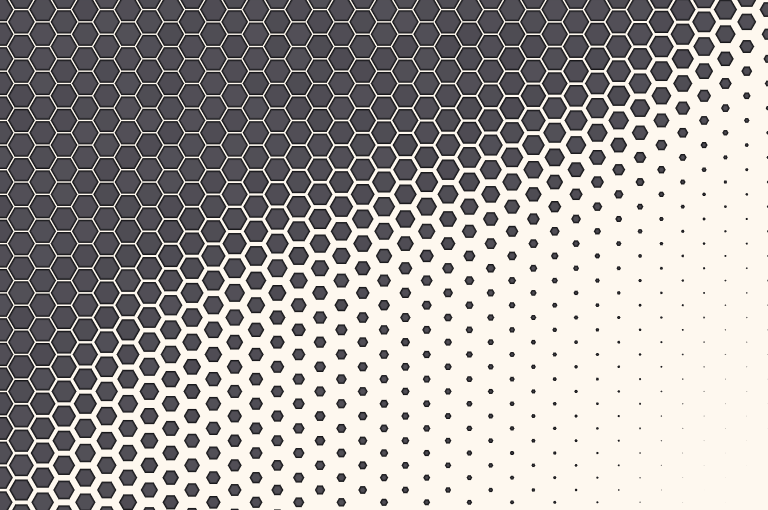
A Shadertoy shader for this pattern:

```glsl
const vec3 CREAM = vec3(0.995, 0.972, 0.938);
const vec3 SLATE = vec3(0.315, 0.305, 0.335);
const vec3 RIM = vec3(0.07, 0.07, 0.08);
const float CELL_RADIUS = 0.02789;   // corner radius of a grid cell, in canvas heights
const float MAX_RADIUS = 0.0263;     // largest hexagon, leaves a thin line between cells
const float APOTHEM = 0.8660254;     // apothem of a unit hexagon

float hash(vec2 p) {
    return fract(sin(dot(p, vec2(127.1, 311.7))) * 43758.5453);
}

// Signed distance to a hexagon with flat top and bottom
float hexagon(vec2 p, float radius) {
    p = abs(p);
    return max(p.y, p.x * APOTHEM + p.y * 0.5) - radius * APOTHEM;
}

// Nearest centre of a rectangular lattice
vec2 latticeCentre(vec2 p, vec2 pitch, vec2 origin) {
    return origin + pitch * floor((p - origin) / pitch + 0.5);
}

// Honeycomb centre: the closer of two interleaved lattices
vec2 cellCentre(vec2 p) {
    vec2 pitch = CELL_RADIUS * vec2(3.0, 2.0 * APOTHEM);
    vec2 origin = vec2(0.0, 0.0151);
    vec2 a = latticeCentre(p, pitch, origin);
    vec2 b = latticeCentre(p, pitch, origin + 0.5 * pitch);
    return distance(p, a) < distance(p, b) ? a : b;
}

// Hexagon size: a slow fade to the right, swelling above an S-shaped edge
float sizeAt(vec2 c) {
    float fade = 0.0235 * pow(max(1.0 - c.x / 1.47, 0.0), 1.5);
    fade += 0.004 * max(c.y - 0.04, 0.0);
    float u = c.x - 0.784;
    float edge = 0.539 + 0.26 * u + 0.624 * u * u * u;
    float swell = 1.0 / (1.0 + exp((edge - c.y) / 0.0686));
    return min(mix(fade, MAX_RADIUS, swell), MAX_RADIUS);
}

void mainImage(out vec4 fragColor, in vec2 fragCoord) {
    float pixel = 1.0 / iResolution.y;
    vec2 p = fragCoord * pixel;
    vec2 centre = cellCentre(p);
    float radius = sizeAt(centre);
    float d = hexagon(p - centre, radius);

    // Dark rim easing into a slate interior with a slight tone change per cell
    vec3 fill = mix(RIM, SLATE, smoothstep(0.0, 0.0052, -d));
    fill += 0.02 * (hash(floor(centre * 400.0)) - 0.5);

    // Smooth coverage, thinned for dots smaller than a pixel
    float coverage = clamp(0.5 - d / pixel, 0.0, 1.0) * min(1.0, radius / pixel);
    fragColor = vec4(mix(CREAM, fill, coverage), 1.0);
}
```
